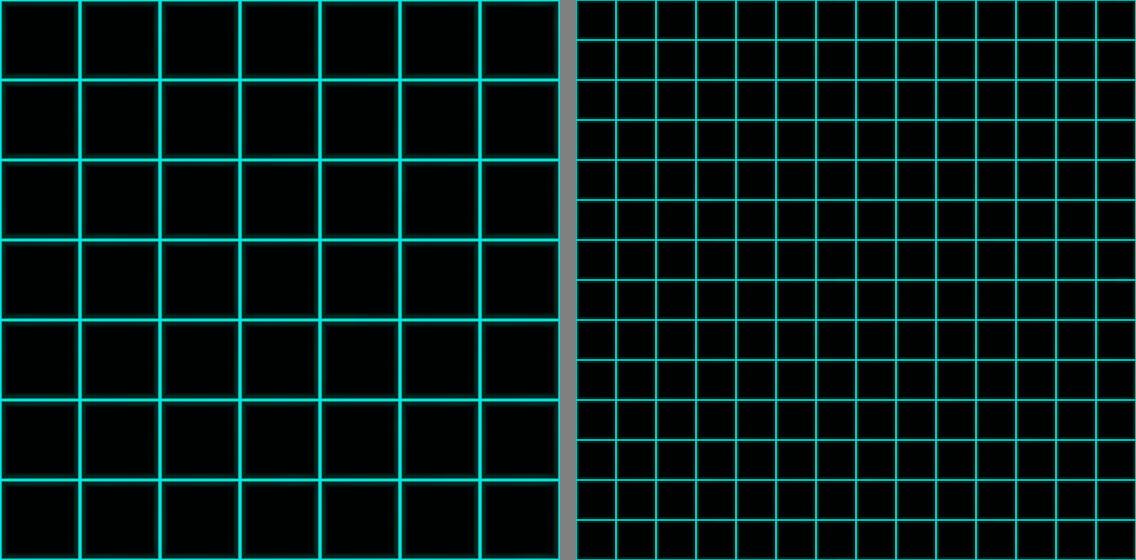
Left: one tile. Right: repeated 2 by 2.
Write a Shadertoy shader that draws this pattern.

```glsl
// A seven by seven grid of glowing cyan lines on near-black.
// Distance to the nearest grid line drives a soft bright core and a dim halo;
// wrapping value noise varies the halo slightly, so the canvas tiles.

const float REPEATS = 7.0;
// Sizes are in cells: x for vertical lines, y for horizontal lines.
const vec2 CORE_HALF_WIDTH = vec2(0.0215, 0.0185);
const float CORE_SOFTNESS = 0.010;
const float HALO_INNER = 0.045;
const float HALO_OUTER = 0.105;
const float HALO_VARIATION = 0.22;
const float NOISE_PER_CELL = 3.0;

const vec3 BACKGROUND = vec3(0.0, 0.004, 0.004);
const vec3 HALO_COLOR = vec3(0.02, 0.145, 0.12);
const vec3 CORE_COLOR = vec3(0.005, 0.91, 0.87);

float hash(vec2 p) {
    return fract(sin(dot(p, vec2(127.1, 311.7))) * 43758.5453);
}

// Value noise whose lattice repeats after the given whole period
float wrappedNoise(vec2 p, float period) {
    vec2 cell = floor(p);
    vec2 f = fract(p);
    f = f * f * (3.0 - 2.0 * f);
    vec2 lo = mod(cell, period);
    vec2 hi = mod(cell + 1.0, period);
    float bottom = mix(hash(lo), hash(vec2(hi.x, lo.y)), f.x);
    float top = mix(hash(vec2(lo.x, hi.y)), hash(hi), f.x);
    return mix(bottom, top, f.y);
}

void mainImage(out vec4 fragColor, in vec2 fragCoord) {
    vec2 grid = fragCoord / iResolution.xy * REPEATS;
    vec2 pixel = REPEATS / iResolution.xy;

    // Distance to the nearest vertical (x) and horizontal (y) line
    vec2 dist = abs(fract(grid + 0.5) - 0.5);

    // Halo: a dim plateau that fades into the cell
    vec2 halo = 1.0 - smoothstep(HALO_INNER, HALO_OUTER, dist);
    float glow = max(halo.x, halo.y);
    float noise = wrappedNoise(grid * NOISE_PER_CELL, REPEATS * NOISE_PER_CELL);
    glow *= 1.0 + HALO_VARIATION * (noise - 0.5);

    // Core: bright line with soft edges, never sharper than a pixel
    vec2 soft = max(vec2(CORE_SOFTNESS), 0.6 * pixel);
    vec2 core = 1.0 - smoothstep(CORE_HALF_WIDTH - soft, CORE_HALF_WIDTH + soft, dist);
    float line = max(core.x, core.y);

    vec3 color = mix(BACKGROUND, HALO_COLOR, glow);
    color = mix(color, CORE_COLOR, line);
    fragColor = vec4(color, 1.0);
}
```
